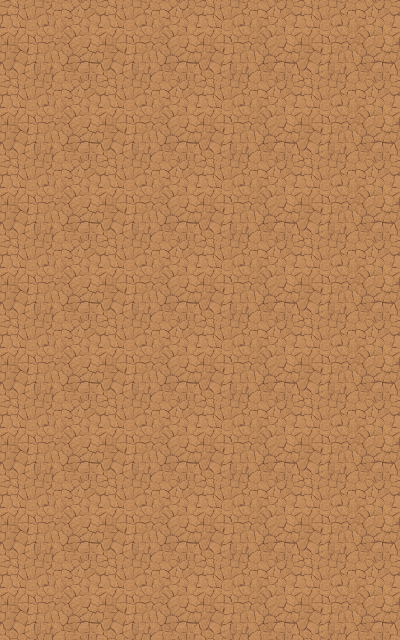
A WebGL 2 fragment shader for this texture:

```glsl
#version 300 es
precision highp float;

uniform vec2 u_resolution;
out vec4 fragColor;

const vec2 TILE_SIZE = vec2(0.153, 0.125); // in canvas heights
const vec2 PLATES = vec2(11.0, 9.0);       // clay plates per tile
const vec3 CLAY_LIGHT = vec3(0.795, 0.580, 0.385);
const vec3 CLAY_DARK = vec3(0.665, 0.467, 0.307);
const vec3 CRACK = vec3(0.38, 0.245, 0.185);

vec2 hash2(vec2 cell, float seed) {
  vec3 q = fract(vec3(cell.xyx + seed) * vec3(0.1031, 0.1030, 0.0973));
  q += dot(q, q.yzx + 33.33);
  return fract((q.xx + q.yz) * q.zy);
}

// Gradient at a lattice corner, wrapped so that the tile joins itself
float cornerGradient(vec2 corner, vec2 offset, vec2 period, float seed) {
  float angle = 6.28318 * hash2(mod(corner, period), seed).x;
  return dot(vec2(cos(angle), sin(angle)), offset);
}

float gradientNoise(vec2 tileUv, vec2 period, float seed) {
  vec2 p = tileUv * period;
  vec2 i = floor(p), f = p - i;
  vec2 w = f * f * f * (f * (f * 6.0 - 15.0) + 10.0);
  vec2 e = vec2(1.0, 0.0);
  float a = cornerGradient(i, f, period, seed);
  float b = cornerGradient(i + e, f - e, period, seed);
  float c = cornerGradient(i + e.yx, f - e.yx, period, seed);
  float d = cornerGradient(i + 1.0, f - 1.0, period, seed);
  return 1.4 * mix(mix(a, b, w.x), mix(c, d, w.x), w.y);
}

vec2 platePoint(vec2 cell, vec2 period, float seed) {
  return 0.12 + 0.76 * hash2(mod(cell, period), seed);
}

// x: distance to the nearest plate edge, y: plate tone, zw: offset to its centre
vec4 plates(vec2 p, vec2 period, float seed) {
  vec2 base = floor(p), f = p - base;
  vec2 nearCell = vec2(0.0), nearOffset = vec2(0.0);
  float nearest = 9.0;
  for (int y = -1; y <= 1; y++) {
    for (int x = -1; x <= 1; x++) {
      vec2 cell = vec2(x, y);
      vec2 offset = cell + platePoint(base + cell, period, seed) - f;
      float d = dot(offset, offset);
      if (d < nearest) { nearest = d; nearCell = cell; nearOffset = offset; }
    }
  }
  float edge = 9.0;
  for (int y = -2; y <= 2; y++) {
    for (int x = -2; x <= 2; x++) {
      vec2 cell = nearCell + vec2(x, y);
      vec2 offset = cell + platePoint(base + cell, period, seed) - f;
      vec2 gap = offset - nearOffset;
      if (dot(gap, gap) > 0.0001) {
        edge = min(edge, dot(0.5 * (offset + nearOffset), normalize(gap)));
      }
    }
  }
  float tone = hash2(mod(base + nearCell, period), seed + 5.0).y;
  return vec4(edge, tone, nearOffset);
}

// Smooth line centred on edge distance zero
float crackLine(float edge, float halfWidth, float pixel) {
  float soft = max(0.6 * pixel, 0.03);
  return 1.0 - smoothstep(halfWidth - soft, halfWidth + soft, edge);
}

void main() {
  vec2 tileUv = gl_FragCoord.xy / u_resolution.y / TILE_SIZE;
  float pixel = PLATES.y / (TILE_SIZE.y * u_resolution.y);

  // Bend the plate edges slightly
  vec2 bend = vec2(gradientNoise(tileUv, vec2(22.0, 18.0), 3.0),
                   gradientNoise(tileUv, vec2(22.0, 18.0), 17.0));
  vec2 drift = vec2(gradientNoise(tileUv, vec2(5.0, 4.0), 23.0),
                    gradientNoise(tileUv, vec2(5.0, 4.0), 29.0));
  vec2 warped = tileUv + (0.13 * bend + 0.3 * drift) / PLATES;

  // Main cracks vary in width and depth; faint ones split some plates
  vec4 plate = plates(warped * PLATES, PLATES, 7.0);
  float wear = gradientNoise(tileUv, vec2(4.0, 3.0), 41.0);
  float breakup = gradientNoise(tileUv, vec2(15.0, 12.0), 53.0);
  float depth = clamp(0.58 + 0.16 * wear + 0.55 * breakup, 0.12, 1.0);
  float mainCrack = depth * crackLine(plate.x, 0.015 + 0.03 * depth, pixel);
  vec2 fineCount = vec2(19.0, 15.0);
  float fineEdge = plates(warped * fineCount, fineCount, 61.0).x;
  float fineMask = smoothstep(0.05, 0.4, gradientNoise(tileUv, vec2(5.0, 4.0), 71.0));
  float fineCrack = 0.25 * fineMask * crackLine(fineEdge, 0.03, pixel * fineCount.y / PLATES.y);

  // Clay tone, grain and low side light
  float band = cos(6.28318 * (tileUv.y - 0.1));
  float grain = gradientNoise(tileUv, vec2(50.0, 40.0), 83.0);
  float tone = 0.62 + 0.22 * (plate.y - 0.5) + 0.12 * wear + 0.5 * grain - 0.04 * band;
  tone += 0.22 * dot(plate.zw, vec2(0.5, -0.8));
  vec3 color = mix(CLAY_DARK, CLAY_LIGHT, clamp(tone, 0.0, 1.0));
  color = mix(color, CRACK, max(mainCrack, fineCrack));
  fragColor = vec4(color, 1.0);
}
```
